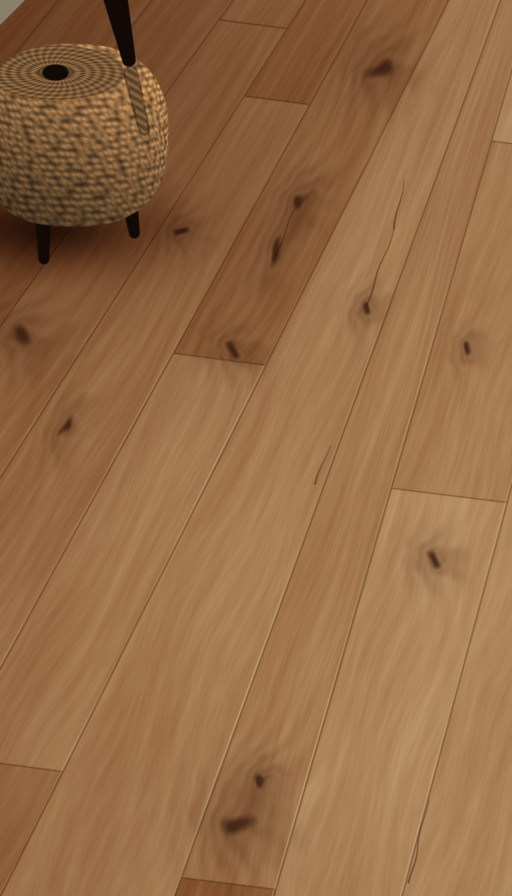
Write a Shadertoy shader that draws this texture.

```glsl
const vec3 DARK_OAK = vec3(.49, .29, .15);
const vec3 PALE_OAK = vec3(.72, .57, .40);
const vec3 KNOT_BROWN = vec3(.20, .09, .045);
const vec3 SEAM_PALE = vec3(.76, .63, .46);
const vec3 ROPE = vec3(.66, .48, .30);
const vec3 LEG_WOOD = vec3(.07, .03, .02);
const vec3 WALL = vec3(.54, .50, .41);
const vec3 SHADE_TINT = vec3(.8, 1.1, 1.3);
const vec2 GRAIN_DIR = vec2(.41, .912);
const vec2 POUF_CENTER = vec2(.081, .849);
const vec2 POUF_RADIUS = vec2(.107, .102);
const vec2 LID_CENTER = vec2(.062, .919);
const float SEAM_WIDTH = .0008;

// Plank seams: x at the bottom and top edges
const vec2 SEAMS[10] = vec2[](vec2(-.72, .065), vec2(-.581, .169),
  vec2(-.453, .26), vec2(-.298, .341), vec2(-.139, .41), vec2(.001, .501),
  vec2(.195, .559), vec2(.306, .594), vec2(.449, .716), vec2(.62, .885));
// End joints of each column, and tones from its top plank down
const vec2 JOINTS[9] = vec2[](vec2(-1), vec2(-1), vec2(.973, -1), vec2(.888, -1),
  vec2(.599, .147), vec2(-1), vec2(.014, -1), vec2(.835, .447), vec2(-1));
const vec3 TONES[9] = vec3[](vec3(.4), vec3(.45), vec3(.45, .5, .4),
  vec3(.25, .52, .5), vec3(.35, .62, .38), vec3(.63), vec3(.54, .2, .2),
  vec3(.72, .52, .72), vec3(.7));
// Knots: center, radius, stretch along the grain
const vec4 KNOTS[12] = vec4[](vec4(.26, .609, .011, .8), vec4(.31, .722, .007, 2.6),
  vec4(.336, .776, .008, 1.4), vec4(.202, .742, .008, .9), vec4(.073, .523, .006, 2),
  vec4(.407, .655, .007, 1.2), vec4(.484, .375, .01, .9), vec4(.522, .612, .006, 1.3),
  vec4(.292, .13, .008, 1.2), vec4(.266, .08, .018, .9), vec4(.424, .922, .015, 1),
  vec4(.02, .625, .016, .8));
// Cracks: start and end
const vec4 CRACKS[5] = vec4[](vec4(.409, .66, .44, .745), vec4(.44, .745, .451, .8),
  vec4(.305, .71, .33, .768), vec4(.457, .015, .478, .108), vec4(.352, .46, .368, .503));

float cellular(vec2 p) {
  vec2 cell = floor(p);
  float nearest = 2.;
  for (int i = 0; i < 9; i++) {
    vec2 id = cell + vec2(i % 3 - 1, i / 3 - 1);
    vec2 h = fract(sin(id * mat2(127.1, 311.7, 269.5, 183.3)) * 437.58);
    nearest = min(nearest, length(id + h - p));
  }
  return nearest;
}

float taper(vec2 p, vec2 a, vec2 b, float widthA, float widthB) {
  vec2 ab = b - a;
  float h = clamp(dot(p - a, ab) / dot(ab, ab), 0., 1.);
  return length(p - a - ab * h) - mix(widthA, widthB, h);
}

float cover(float d) {
  float px = 1. / iResolution.y;
  return 1. - smoothstep(-px, px, d);
}

vec3 floorColor(vec2 p) {
  // Plank column and nearest seam
  int column = 0;
  float seam = 1.;
  for (int i = 0; i < 10; i++) {
    float offset = p.x - mix(SEAMS[i].x, SEAMS[i].y, p.y);
    if (offset > 0.) column = min(i, 8);
    if (abs(offset) < abs(seam)) seam = offset;
  }
  vec2 edges = mix(vec2(SEAMS[column].x, SEAMS[column + 1].x),
    vec2(SEAMS[column].y, SEAMS[column + 1].y), p.y);
  float u = (p.x - edges.x) / (edges.y - edges.x);
  vec2 joint = p.y + .12 * (p.x - .5 * (edges.x + edges.y)) - JOINTS[column];
  int part = joint.x > 0. ? 0 : joint.y > 0. ? 1 : 2;
  float tone = TONES[column][part] + .35 * (p.x - .25);
  float seed = float(column) * 7.3 + float(part) * 3.1;

  // Knots bend the rings and darken the wood
  float bend = 0., dark = 0.;
  for (int i = 0; i < 12; i++) {
    vec4 k = KNOTS[i];
    vec2 d = p - k.xy;
    vec2 q = vec2(d.x * GRAIN_DIR.y - d.y * GRAIN_DIR.x, dot(d, GRAIN_DIR) / k.w) / k.z;
    q += .3 * sin(q.yx * 2.3 + float(i));
    float r = length(q);
    bend += 3. * exp(-r * .38);
    dark += .6 * (1. - smoothstep(.1, 1.1, r)) + .24 * exp(-r * r * .12);
  }

  // Growth rings, streaks and pores
  float across = u + .06 * sin(p.y * 9. + seed) + .03 * sin(p.y * 23. + u * 5. + seed);
  float rings = sin((across * 4. + bend) * 6.283 + sin(p.y * 14. + seed) * 1.5);
  float streak = cellular(vec2(across * 11., p.y * 5.) + seed);
  float pores = cellular(vec2(across * 38. + bend * 2., p.y * 24.) + seed);
  float blotch = sin(p.y * 11. + u * 3. + seed) * sin(p.y * 6. - u * 4. + seed);
  tone += .06 * rings * (.3 + min(bend, 1.)) + .2 * (streak - .5)
    + .14 * (pores - .5) + .08 * blotch;
  vec3 color = mix(DARK_OAK, PALE_OAK, tone);
  color = mix(color, KNOT_BROWN, min(dark, .8));

  // Cracks, seams and end joints
  vec2 q = p + vec2(.0012 * sin(p.y * 110.), 0);
  for (int i = 0; i < 5; i++)
    color = mix(color, KNOT_BROWN, .5 * cover(taper(q, CRACKS[i].xy, CRACKS[i].zw, .001, .0002)));
  float gap = min(abs(seam) * .9, min(abs(joint.x), abs(joint.y)));
  color = mix(color, KNOT_BROWN, .36 * cover(gap - SEAM_WIDTH));
  float sheen = (1. - smoothstep(.45, .75, p.y)) * (.45 + .3 * sin(p.y * 13. + seed));
  return mix(color, SEAM_PALE, sheen * cover(abs(seam + .0022) - SEAM_WIDTH));
}

vec3 poufColor(vec2 p) {
  // Woven rows on the body, coiled rope on the lid
  vec2 n = (p - POUF_CENTER) / POUF_RADIUS;
  float row = (n.y + .22 * sqrt(max(0., 1. - n.x * n.x))) * 13.;
  float side = asin(clamp(n.x, -1., 1.)) * 13.;
  float knit = 1.05 - .6 * cellular(vec2(side + row * .5, row)) + .1 * sin(row * 6.283);
  float light = clamp(.82 + .14 * n.x + .3 * n.y, .35, 1.1);
  vec2 lid = (p - LID_CENTER) / vec2(.078, .031);
  float r = length(lid);
  float coil = .7 + .12 * sin(r * 44.) + .1 * sin(atan(lid.y, lid.x) * 40. + r * 20.);
  vec3 color = ROPE * mix(coil, knit * light * 1.15, smoothstep(.94, 1.04, r));
  float hole = length((p - LID_CENTER) / vec2(.015, .009)) - 1.;
  return mix(color, LEG_WOOD, cover(hole * .009));
}

void mainImage(out vec4 fragColor, in vec2 fragCoord) {
  vec2 p = fragCoord / iResolution.y;
  // Floor, room light, contact shadow and wall
  vec2 corner = (p - vec2(.03, .93)) * 3., away = p - vec2(.36, .48);
  vec2 shadow = (p - vec2(.05, .745)) / vec2(.12, .045);
  float light = (1.06 - .33 * exp(-dot(corner, corner))) * (1. - .24 * dot(away, away));
  light *= 1. - .75 * exp(-dot(shadow, shadow));
  vec3 color = floorColor(p) * pow(vec3(light), SHADE_TINT);
  color = mix(color, WALL, cover(p.x + 1. - p.y - .028));

  // Rear legs, pouf, handle and front leg
  float legs = min(taper(p, vec2(.1445, .775), vec2(.15, .74), .009, .006),
    taper(p, vec2(.048, .76), vec2(.049, .711), .009, .006));
  color = mix(color, LEG_WOOD, cover(legs));
  vec2 n = pow(abs(p - POUF_CENTER) / POUF_RADIUS, vec2(2.5));
  color = mix(color, poufColor(p), cover((pow(n.x + n.y, .4) - 1.) * .1));
  float handle = taper(p, vec2(.146, .918), vec2(.161, .855), .007, .005);
  color *= 1. - .4 * cover(abs(handle) - .0015);
  color = mix(color, ROPE * (.65 + .15 * sin(p.y * 700. + p.x * 400.)), cover(handle + .001));
  float frontLeg = taper(p, vec2(.125, 1.02), vec2(.144, .933), .015, .0075);
  fragColor = vec4(mix(color, LEG_WOOD, cover(frontLeg)), 1);
}
```
